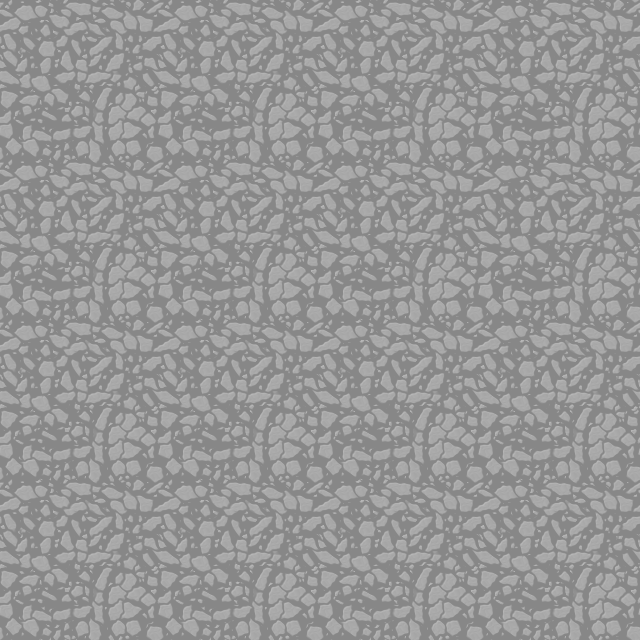
Write a three.js fragment shader that draws this texture.

```glsl
varying vec2 vUv;

const float TAU = 6.2831853;

vec4 hash4(vec2 p) {
  vec4 q = fract(p.xyxy * vec4(0.1031, 0.1030, 0.0973, 0.1099));
  q += dot(q, q.wzxy + 33.33);
  return fract((q.xxyz + q.yzzw) * q.zywx);
}

// Rounded five-sided chip whose sides touch a stretched ellipse
float chipDistance(vec2 p, float radius, vec4 rnd) {
  float turn = rnd.x * TAU;
  float stretch = 1.0 + 0.8 * rnd.y * rnd.y;
  vec2 axes = radius * vec2(stretch, 1.0 / stretch);
  p = mat2(cos(turn), sin(turn), -sin(turn), cos(turn)) * p;
  float sum = 0.0;
  for (int i = 0; i < 5; i++) {
    float side = float(i);
    float angle = (side + 0.75 * fract(rnd.w * (9.0 + 5.0 * side))) * TAU / 5.0;
    vec2 normal = normalize(vec2(cos(angle), sin(angle)) / axes);
    sum += exp(26.0 * (dot(p, normal) - length(axes * normal)));
  }
  return log(sum) / 26.0;
}

// One wrapped grid of chips; neighbours that meet are parted by a gap
float chipLayer(vec2 p, float cells, float smallest, float largest) {
  p *= cells;
  vec2 base = floor(p);
  float nearest = 9.0;
  float second = 9.0;
  for (int y = -1; y <= 1; y++) {
    for (int x = -1; x <= 1; x++) {
      vec2 cell = base + vec2(float(x), float(y));
      vec2 id = mod(cell, cells) + cells * 7.0;
      vec4 place = hash4(id);
      vec2 center = cell + 0.5 + 0.6 * (place.xy - 0.5);
      float radius = mix(smallest, largest, place.z);
      float d = chipDistance(p - center, radius, hash4(id + 71.0));
      second = min(second, max(nearest, d));
      nearest = min(nearest, d);
    }
  }
  return max(nearest, 0.5 * (nearest - second) + 0.05) / cells;
}

// Coverage of large chips, with small ones filling the room between them
float chipCover(vec2 p) {
  vec2 w = p * TAU;
  p += 0.004 * sin(w.yx * 9.0 + 2.0 * sin(w * 4.0));
  p += 0.0018 * sin(w.yx * 23.0 + w * 14.0);
  float large = chipLayer(p, 9.0, 0.2, 0.45);
  float small = chipLayer(p, 18.0, 0.1, 0.4);
  small += 1.5 * max(0.0, 0.022 - large);
  return 1.0 - smoothstep(-0.005, 0.005, min(large, small));
}

// Slanted, broken ridges on the chip faces
float faceRelief(vec2 p) {
  vec2 w = p * TAU;
  float bend = sin(dot(w, vec2(11.0, 7.0))) + sin(dot(w, vec2(-5.0, 16.0)));
  float ridges = sin(dot(w, vec2(-13.0, 24.0)) + 1.8 * bend);
  float grain = sin(dot(w, vec2(31.0, 17.0)) + 2.0 * ridges);
  return 0.6 * ridges + 0.4 * grain;
}

void main() {
  vec2 p = vUv * 4.0;
  float cover = chipCover(p);
  float rim = cover - chipCover(p + vec2(-0.006, 0.008));

  vec3 ground = vec3(0.53);
  vec3 chip = vec3(0.662 + 0.045 * rim + 0.014 * faceRelief(p));
  gl_FragColor = vec4(mix(ground, chip, cover), 1.0);
}
```
